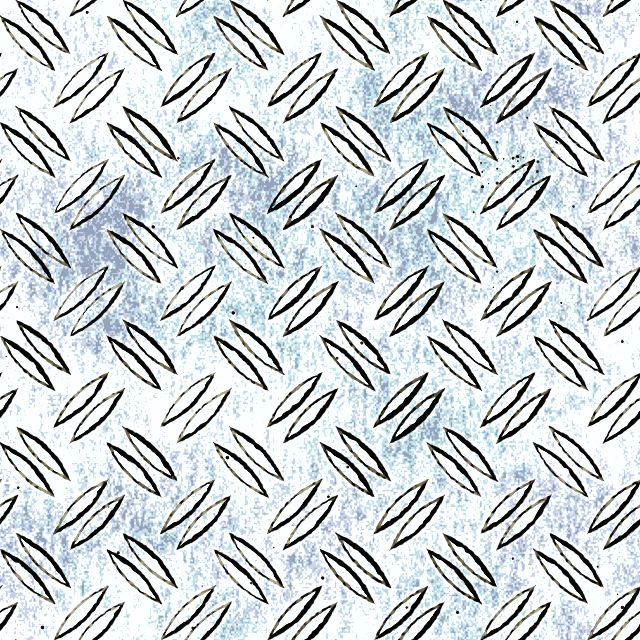
Reproduce this texture procedurally as a Shadertoy shader.

```glsl
// Worn steel tread plate: each square cell holds two pairs of slanted lens-shaped
// bars with inked rims, heavier on the right-hand side. The sheet between them is
// bleached metal with grainy blue stains, made of value noise that wraps.

const float REPEATS = 6.0;           // cells across and down
const float HALF_LENGTH = 0.365;     // bar size, in cells
const float HALF_WIDTH = 0.077;
const float THICK_RIM = 0.043;       // rim on the right side of a bar
const float THIN_RIM = 0.023;        // rim on the left side
const float RIM_SOFTNESS = 0.005;
const float HALO = 0.050;            // clean metal around each bar
const float STAIN_START = 0.485;     // noise level where staining begins
const float SPECK_GRID = 128.0;
const float SPECK_CHANCE = 0.002;
const vec2 RUST_CENTER = vec2(0.79, 0.73);
const float RUST_RADIUS = 0.040;

const vec3 WHITE = vec3(0.985, 1.0, 1.0);
const vec3 PALE_CYAN = vec3(0.75, 0.89, 0.93);
const vec3 PALE_LAVENDER = vec3(0.79, 0.82, 0.92);
const vec3 GREY_BLUE = vec3(0.58, 0.64, 0.73);
const vec3 BLACK = vec3(0.015, 0.015, 0.01);
const vec3 OLIVE = vec3(0.38, 0.35, 0.22);
const vec3 KHAKI = vec3(0.70, 0.67, 0.54);
const vec3 RUST = vec3(0.24, 0.13, 0.05);

// Integer hash of a lattice point, 0 to 1
float hash(vec2 cell, float seed) {
    uvec2 c = uvec2(ivec2(cell));
    uint n = c.x * 1597u + c.y * 51749u + uint(seed) * 7919u;
    n = n * 747796405u + 2891336453u;
    n = ((n >> ((n >> 28u) + 4u)) ^ n) * 277803737u;
    n = (n >> 22u) ^ n;
    return float(n & 65535u) / 65535.0;
}

// Value noise on a lattice that wraps over the unit square
float noise(vec2 uv, vec2 period, float seed) {
    vec2 p = uv * period, i = floor(p), f = p - i;
    f = f * f * (3.0 - 2.0 * f);
    vec2 a = mod(i, period), b = mod(i + 1.0, period);
    return mix(mix(hash(a, seed), hash(vec2(b.x, a.y), seed), f.x),
               mix(hash(vec2(a.x, b.y), seed), hash(b, seed), f.x), f.y);
}

float clouds(vec2 uv, float seed) {
    float sum = 0.0, weight = 0.5, period = 6.0;
    for (int k = 0; k < 4; k++) {
        sum += weight * noise(uv, vec2(period), seed + float(k));
        weight *= 0.7;
        period *= 2.0;
    }
    return sum / 1.267;
}

// Stained sheet; clean pushes the stain back to white
vec3 sheet(vec2 uv, float clean) {
    float streaks = noise(uv, vec2(170.0, 56.0), 11.0);
    float grain = noise(uv, vec2(370.0, 330.0), 12.0);
    float stain = 0.49 * clouds(uv, 20.0) + 0.21 * streaks + 0.30 * grain;
    stain += 0.025 * cos(6.2831853 * (uv.y - 0.60)) - 0.12 * clean;
    float hue = 0.65 * clouds(uv, 30.0) + 0.35 * noise(uv, vec2(240.0), 13.0);
    vec3 pale = mix(PALE_CYAN, PALE_LAVENDER, smoothstep(0.38, 0.62, hue));
    vec3 color = mix(WHITE, pale, smoothstep(STAIN_START, STAIN_START + 0.08, stain));
    return mix(color, GREY_BLUE, smoothstep(STAIN_START + 0.11, STAIN_START + 0.21, stain));
}

void mainImage(out vec4 fragColor, in vec2 fragCoord) {
    vec2 uv = fragCoord / iResolution.xy;
    vec2 p = uv * REPEATS;
    float pixel = REPEATS / iResolution.y;
    float rough = noise(uv, vec2(210.0), 1.0);
    float wearNoise = noise(uv, vec2(90.0), 2.0);

    // Bars: the first two lean left, the last two lean right
    float nearest = 1.0, ink = 0.0, worn = 0.0;
    for (int k = 0; k < 4; k++) {
        float lean = k < 2 ? -1.0 : 1.0;
        float side = mod(float(k), 2.0) - 0.5;
        vec2 center = k < 2 ? vec2(0.332, 0.671) : vec2(0.836, 0.176);
        center += side * 0.150 * vec2(1.0, -lean);
        vec2 shifted = p - center + 0.5;
        vec2 q = fract(shifted) - 0.5;
        vec2 id = mod(floor(shifted), REPEATS);
        float along = dot(q, vec2(1.0, lean)) * 0.70711 / HALF_LENGTH;
        float across = dot(q, vec2(1.0, -lean)) * 0.70711;

        // Right-leaning bars wear most in the outer columns
        float column = k < 2 ? 0.25 : 0.45 + 0.45 * cos(6.2831853 * id.x / REPEATS);
        float wear = mix(column, hash(id, float(k / 2) + 40.0), 0.45);
        float d = abs(across) - HALF_WIDTH * (1.0 - along * along);
        d /= sqrt(1.0 + pow(2.0 * HALF_WIDTH * along / HALF_LENGTH, 2.0));
        d = max(d, (abs(along) - 1.0) * HALF_LENGTH) + (rough - 0.5) * 0.010;
        float right = smoothstep(-0.012, 0.012, across);
        float rim = mix(THIN_RIM, THICK_RIM, right) * mix(1.15, 0.60, wear);
        rim *= 0.75 + 0.5 * wearNoise;

        float outer = 1.0 - smoothstep(-0.7 * pixel, 0.7 * pixel, d);
        float inner = smoothstep(-rim - RIM_SOFTNESS, -rim + RIM_SOFTNESS, d);
        ink = max(ink, outer * inner);
        float fade = (1.0 - 0.8 * right) * (0.35 + 0.65 * wear);
        worn = max(worn, outer * fade * smoothstep(0.25, 0.75, 0.5 * rough + 0.5 * wearNoise));
        nearest = min(nearest, d);
    }

    float halo = 1.0 - smoothstep(0.012, HALO, nearest);
    vec3 color = sheet(uv, halo);
    vec3 inkColor = mix(BLACK, OLIVE, smoothstep(0.12, 0.42, worn));
    inkColor = mix(inkColor, KHAKI, smoothstep(0.42, 0.75, worn));
    color = mix(color, inkColor, ink);

    // Dark specks, crowded around one rusty patch
    vec2 toRust = fract(uv - RUST_CENTER + 0.5) - 0.5;
    float rust = exp(-dot(toRust, toRust) / (RUST_RADIUS * RUST_RADIUS));
    vec2 g = uv * SPECK_GRID, id = floor(g);
    float radius = mix(0.12, 0.36, hash(id, 61.0));
    vec2 spot = 0.5 + (vec2(hash(id, 62.0), hash(id, 63.0)) - 0.5) * (1.0 - 2.0 * radius);
    float soft = SPECK_GRID / iResolution.y;
    float dotMask = 1.0 - smoothstep(radius - soft * 0.5, radius + soft * 0.5, length(g - id - spot));
    float present = step(hash(id, 64.0), SPECK_CHANCE + 0.25 * rust);
    color = mix(color, mix(BLACK, RUST, hash(id, 65.0)), dotMask * present);
    fragColor = vec4(color, 1.0);
}
```
